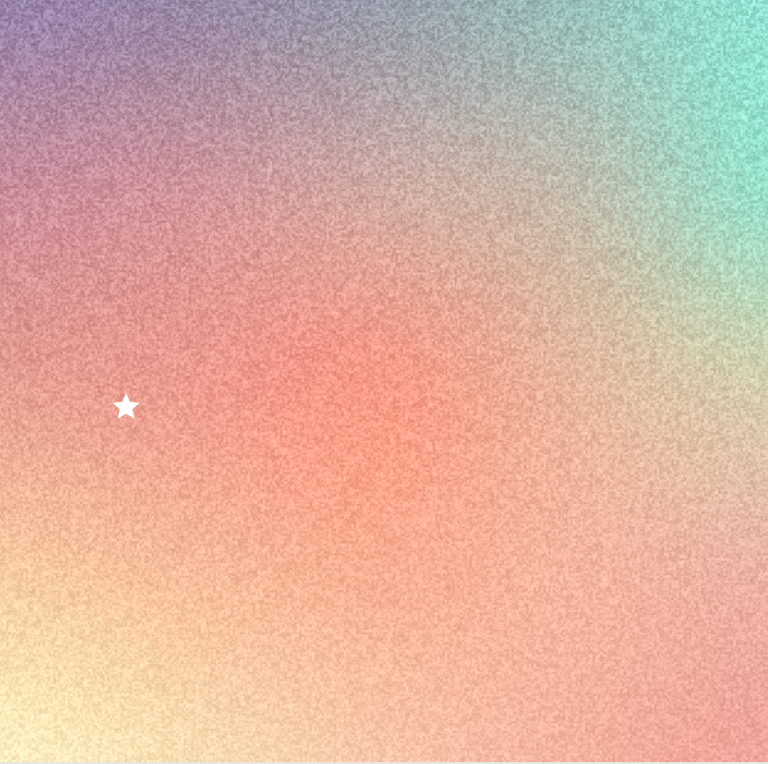
This background is drawn by a WebGL 2 fragment shader. Its source:

```glsl
#version 300 es
precision highp float;
// Soft mesh gradient from violet and mint to coral and cream, with film grain and a small star.

uniform vec2 u_resolution;
out vec4 outColor;

const float PI = 3.14159265;

float hash(vec2 cell) {
    uvec2 q = uvec2(ivec2(cell)) * uvec2(1597u, 3812u);
    uint n = (q.x ^ q.y ^ (q.x << 9)) * 26699u + q.y;
    n = (n ^ (n >> 15)) * 739391u;
    n = (n ^ (n >> 13)) * 668265u;
    return float((n ^ (n >> 16)) & 65535u) / 65535.0;
}

float valueNoise(vec2 p) {
    vec2 cell = floor(p);
    vec2 f = smoothstep(0.0, 1.0, fract(p));
    float low = mix(hash(cell), hash(cell + vec2(1, 0)), f.x);
    float high = mix(hash(cell + vec2(0, 1)), hash(cell + vec2(1, 1)), f.x);
    return mix(low, high, f.y);
}

// Catmull-Rom curve through five evenly spaced colours
vec3 spline(vec3 stops[5], float t) {
    float x = clamp(t, 0.0, 1.0) * 4.0;
    int i = min(int(x), 3);
    float f = x - float(i);
    vec3 a = stops[max(i - 1, 0)];
    vec3 b = stops[i];
    vec3 c = stops[i + 1];
    vec3 d = stops[min(i + 2, 4)];
    return b + 0.5 * f * (c - a + f * (2.0 * a - 5.0 * b + 4.0 * c - d
        + f * (3.0 * (b - c) + d - a)));
}

// Colour bands run left to right and are joined from bottom to top
vec3 meshGradient(vec2 uv) {
    vec3 cream = spline(vec3[5](vec3(0.99, 0.94, 0.75), vec3(0.98, 0.87, 0.70),
        vec3(0.97, 0.78, 0.66), vec3(0.96, 0.70, 0.62), vec3(0.94, 0.64, 0.60)), uv.x);
    vec3 peach = spline(vec3[5](vec3(0.97, 0.80, 0.64), vec3(0.97, 0.74, 0.61),
        vec3(0.98, 0.69, 0.58), vec3(0.96, 0.71, 0.62), vec3(0.92, 0.70, 0.64)), uv.x);
    vec3 coral = spline(vec3[5](vec3(0.90, 0.62, 0.57), vec3(0.93, 0.61, 0.56),
        vec3(0.97, 0.61, 0.53), vec3(0.90, 0.72, 0.62), vec3(0.83, 0.81, 0.69)), uv.x);
    vec3 rose = spline(vec3[5](vec3(0.79, 0.56, 0.61), vec3(0.82, 0.59, 0.61),
        vec3(0.82, 0.67, 0.64), vec3(0.76, 0.74, 0.68), vec3(0.60, 0.88, 0.79)), uv.x);
    vec3 violet = spline(vec3[5](vec3(0.60, 0.52, 0.67), vec3(0.60, 0.54, 0.65),
        vec3(0.60, 0.62, 0.67), vec3(0.60, 0.76, 0.74), vec3(0.57, 0.89, 0.83)), uv.x);
    return spline(vec3[5](cream, peach, coral, rose, violet), uv.y);
}

// Signed distance to the edges of a five-pointed star
float starDistance(vec2 p, float outer, float inner) {
    float sector = 0.4 * PI;
    float angle = mod(atan(p.x, p.y) + 0.5 * sector, sector) - 0.5 * sector;
    vec2 folded = length(p) * vec2(cos(angle), abs(sin(angle)));
    vec2 tip = vec2(outer, 0.0);
    vec2 edge = inner * vec2(cos(0.5 * sector), sin(0.5 * sector)) - tip;
    return dot(folded - tip, normalize(vec2(edge.y, -edge.x)));
}

float grain(vec2 p) {
    float coarse = valueNoise(p * 310.0) - 0.5;
    float fine = valueNoise(p * 510.0 + 37.0) - 0.5;
    return 0.6 * coarse + 0.4 * fine;
}

void main() {
    vec2 uv = gl_FragCoord.xy / u_resolution;
    vec2 p = gl_FragCoord.xy / u_resolution.y;
    float pixel = 1.0 / u_resolution.y;

    // Gradient with grain that is a little stronger toward the top
    vec3 color = meshGradient(uv);
    color += grain(p) * mix(0.18, 0.28, uv.y) * vec3(0.85, 1.0, 1.0);

    // Star
    float star = starDistance(p - vec2(0.165, 0.467), 0.0188, 0.0085);
    color = mix(color, vec3(1.0), smoothstep(0.5 * pixel, -0.5 * pixel, star));

    // Thin pale strip along the bottom
    float strip = 1.0 - smoothstep(-0.5 * pixel, 0.5 * pixel, p.y - 0.0026);
    color = mix(color, vec3(0.91, 0.90, 0.89), strip);

    outColor = vec4(clamp(color, 0.0, 1.0), 1.0);
}
```
